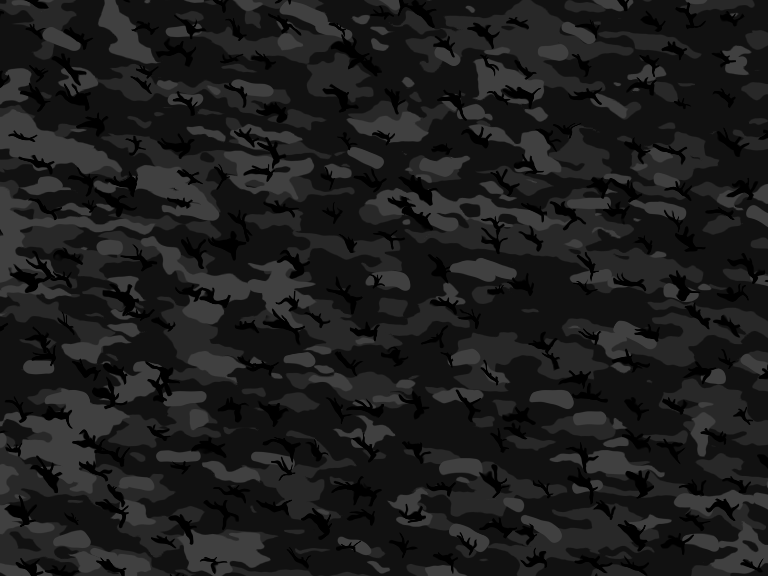
Reproduce this pattern procedurally as a Shadertoy shader.

```glsl
// Dark woodland camouflage: grey horizontal blotches under small black twig shapes.

vec2 hash2(vec2 p) {
    vec3 q = fract(p.xyx * vec3(0.1031, 0.1030, 0.0973));
    q += dot(q, q.yzx + 33.33);
    return fract((q.xx + q.yz) * q.zy);
}

float noise(vec2 p) {
    vec2 i = floor(p), f = fract(p);
    f = f * f * (3.0 - 2.0 * f);
    float low = mix(hash2(i).x, hash2(i + vec2(1, 0)).x, f.x);
    float high = mix(hash2(i + vec2(0, 1)).x, hash2(i + vec2(1, 1)).x, f.x);
    return mix(low, high, f.y);
}

// Distance to a stroke whose radius runs from ra to rb
float stroke(vec2 p, vec2 a, vec2 b, float ra, float rb) {
    vec2 axis = b - a;
    float t = clamp(dot(p - a, axis) / dot(axis, axis), 0.0, 1.0);
    return length(p - a - t * axis) - mix(ra, rb, t);
}

// An arched body with a hooked tail and a fan of limbs on its upper side
float twig(vec2 p, vec2 seed) {
    vec2 r = hash2(seed + 17.0);
    vec2 joint = vec2(0.004, 0.006 * (r.x - 0.5)), hip = vec2(0.016, -0.006 - 0.008 * r.x);
    float d = stroke(p, vec2(-0.024, 0.002 + 0.012 * r.y), joint, 0.003, 0.007);
    d = min(d, stroke(p, joint, hip, 0.007, 0.005));
    d = min(d, stroke(p, hip, hip + vec2(0.022 * (r.y - 0.6), -0.011), 0.005, 0.003));
    for (int i = 0; i < 3; i++) {
        vec2 limb = hash2(seed + 31.0 + 7.0 * float(i));
        float angle = 0.2 + 0.8 * float(i) + 0.7 * limb.x;
        vec2 root = mix(joint, hip, 0.8 - 0.6 * float(i));
        vec2 tip = root + (0.012 + 0.012 * limb.y) * vec2(cos(angle), 0.85 * sin(angle));
        d = min(d, stroke(p, root, tip, 0.0035, 0.0022));
    }
    return d;
}

// Scattered twigs, one in each jittered cell
float twigs(vec2 p) {
    vec2 cell = vec2(0.088, 0.066), home = floor(p / cell);
    float d = 1.0;
    for (int y = -1; y <= 1; y++)
    for (int x = -1; x <= 1; x++) {
        vec2 id = home + vec2(x, y), r = hash2(id + 5.0), s = hash2(id + 9.0);
        float size = 0.6 + 0.5 * s.x;
        vec2 q = (p - (id + 0.5 + 0.8 * (r - 0.5)) * cell) / size;
        float turn = 0.9 * (s.y - 0.5);
        q = mat2(cos(turn), sin(turn), -sin(turn), cos(turn)) * q;
        d = min(d, twig(q, id) * size);
    }
    return d;
}

// Scattered smooth pebbles, most of them sloping down to the right
float pebbles(vec2 p) {
    vec2 cell = vec2(0.14, 0.11), home = floor(p / cell);
    float d = 1.0;
    for (int y = -1; y <= 1; y++)
    for (int x = -1; x <= 1; x++) {
        vec2 id = home + vec2(x, y), r = hash2(id + 61.0), s = hash2(id + 83.0);
        if (s.x > 0.6) continue;
        vec2 q = p - (id + 0.5 + 0.8 * (r - 0.5)) * cell;
        float angle = 0.2 - 0.7 * s.y;
        vec2 arm = (0.010 + 0.02 * r.y) * vec2(cos(angle), sin(angle));
        q.y += 8.0 * (r.x - 0.3) * q.x * q.x;
        d = min(d, stroke(q, -arm, arm, 0.007 + 0.01 * s.x, 0.009 + 0.006 * r.x));
    }
    return d;
}

// Smooth-edged coverage where the field is positive
float cover(float field, float softness) {
    return smoothstep(-softness, softness, field);
}

void mainImage(out vec4 fragColor, in vec2 fragCoord) {
    vec2 p = fragCoord / iResolution.y;
    float edge = 0.7 / iResolution.y;
    float leftness = 0.5 - fragCoord.x / iResolution.x;

    // Wobble that makes every outline organic
    vec2 wobble = vec2(noise(p * 48.0 + 3.0), noise(p * 48.0 + 51.0)) - 0.5;
    vec2 ripple = vec2(noise(p * 95.0 + 13.0), noise(p * 95.0 + 41.0)) - 0.5;
    vec2 w = p + 0.014 * wobble + 0.004 * ripple;
    w.y += 0.12 * w.x;

    // Long mid grey bands
    float mid = 0.6 * noise(w * vec2(12, 34) + 11.0)
              + 0.4 * noise(w * vec2(25, 72) + 29.0) - 0.566;

    // Light grey patches with fingered sides
    float light = 0.65 * noise(w * vec2(14, 22) + 71.0)
                + 0.35 * noise(w * vec2(27, 72) + 97.0) - 0.672 + 0.1 * leftness;
    float lightCover = max(cover(light, 0.7 * fwidth(light) + 1e-5),
                           cover(-pebbles(p + 0.006 * wobble), edge));

    vec3 color = vec3(0.067);
    color = mix(color, vec3(0.157), cover(mid, 0.7 * fwidth(mid) + 1e-5));
    color = mix(color, vec3(0.25), lightCover);
    color = mix(color, vec3(0.0), cover(-twigs(p + 0.016 * wobble + 0.005 * ripple), edge));
    fragColor = vec4(color, 1.0);
}
```
